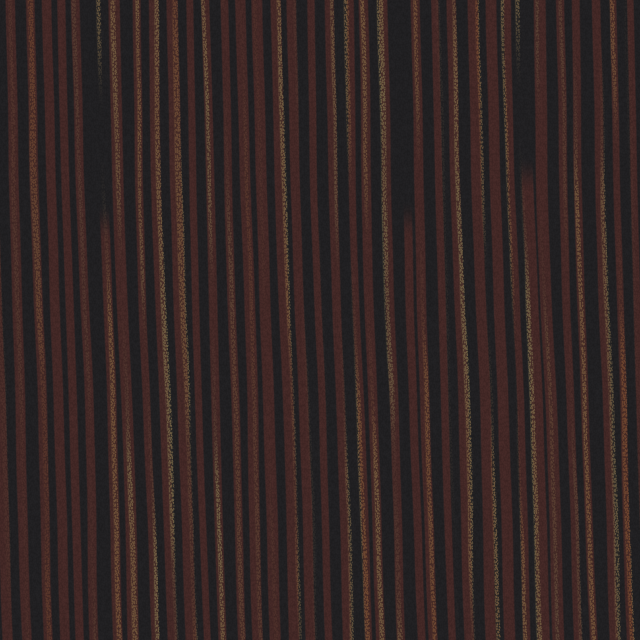
Reproduce this texture procedurally as a WebGL 1 fragment shader.

```glsl
precision highp float;
// Dark wallpaper of leaning, hand-drawn maroon stripes with grainy gold lines.
uniform vec2 u_resolution;

const float STRIPES = 36.0;
const float LEAN = 0.028;
const vec3 CHARCOAL = vec3(0.125, 0.122, 0.130);
const vec3 MAROON = vec3(0.258, 0.153, 0.145);
const vec3 COPPER = vec3(0.43, 0.27, 0.18);
const vec3 OLIVE_GOLD = vec3(0.43, 0.37, 0.26);

float hash(float n) {
  return fract(sin(n * 12.9898 + 4.137) * 43758.547);
}

vec2 hash2(vec2 p) {
  vec2 q = vec2(dot(p, vec2(127.1, 311.7)), dot(p, vec2(269.5, 183.3)));
  return fract(sin(q) * 43758.547);
}

// Distance to the nearest scattered point.
float cellular(vec2 p) {
  vec2 cell = floor(p);
  float nearest = 2.0;
  for (int j = -1; j <= 1; j++) {
    for (int i = -1; i <= 1; i++) {
      vec2 c = cell + vec2(float(i), float(j));
      nearest = min(nearest, length(c + hash2(c) - p));
    }
  }
  return nearest;
}

// Layered sines, roughly -1 to 1.
float sway(float y, float seed) {
  float phase = seed * 6.2832;
  return 0.6 * sin(y * 5.0 + phase) + 0.3 * sin(y * 11.0 + phase * 3.0)
       + 0.1 * sin(y * 29.0 + phase * 7.0);
}

// Soft-edged band around a centre line.
float band(float x, float centre, float halfWidth, float soft) {
  return 1.0 - smoothstep(halfWidth - soft, halfWidth + soft, abs(x - centre));
}

float stripeCentre(float id, float y) {
  float jitter = 0.45 * (hash(id) - 0.5);
  return (id + 0.5 + jitter) / STRIPES + 0.0014 * sway(y, hash(id + 71.0));
}

// Maroon coverage; a few stripes fade in partway down.
float maroonStripe(float x, float y, float id, float soft) {
  float halfWidth = mix(0.0052, 0.0095, hash(id + 13.0));
  float start = mix(0.55, 0.85, hash(id + 29.0));
  float partial = step(0.92, hash(id + 37.0));
  float fade = 1.0 - partial * smoothstep(start - 0.03, start + 0.03, y);
  return fade * band(x, stripeCentre(id, y), halfWidth, soft);
}

// Gold coverage; the line drifts across its stripe and wears thin in places.
float goldLine(float x, float y, float id, float soft) {
  float drift = 0.006 * (hash(id + 43.0) - 0.5 + 0.6 * (0.5 - y));
  float side = 0.014 * (hash(id + 51.0) - 0.5);
  float centre = stripeCentre(id, y) + side + drift
               + 0.0012 * sway(y * 1.7, hash(id + 59.0));
  float wear = sway(y * 0.9, hash(id + 67.0));
  float halfWidth = mix(0.0022, 0.0044, hash(id + 83.0)) * (1.0 + 0.3 * wear);
  float strength = smoothstep(0.08, 0.5, hash(id + 97.0))
                 * smoothstep(-0.95, 0.15, wear);
  return strength * band(x, centre, halfWidth, soft);
}

void main() {
  vec2 uv = gl_FragCoord.xy / u_resolution;
  float pixel = 1.0 / u_resolution.x;

  // Shared lean to the right going down, with a slow wobble.
  float x = uv.x - LEAN * (1.0 - uv.y) - 0.0018 * sway(uv.y, 0.2);
  x += 0.0012 * sin(uv.x * 19.0 + uv.y * 6.0);

  // Fine grain roughens edges and breaks up the gold.
  float grain = cellular(uv * vec2(330.0, 270.0));
  float fleck = smoothstep(0.75, 0.15, grain);
  float mottle = cellular(uv * vec2(150.0, 110.0) + 31.0) - 0.45;
  float roughX = x + 0.0016 * (grain - 0.45);

  float maroon = 0.0;
  float gold = 0.0;
  float warmth = 0.0;
  float soft = max(0.0016, pixel);
  float home = floor(x * STRIPES);
  for (int i = -1; i <= 1; i++) {
    float id = home + float(i);
    maroon = max(maroon, maroonStripe(x, uv.y, id, soft));
    float line = goldLine(roughX, uv.y, id, soft);
    float hue = clamp(hash(id + 103.0) + 0.3 * sway(uv.y, hash(id + 109.0)), 0.0, 1.0);
    warmth = mix(warmth, hue, step(gold, line));
    gold = max(gold, line);
  }

  // Ground, stripes, then speckled metallic lines.
  vec3 color = mix(CHARCOAL, MAROON, maroon);
  color *= 1.0 + 0.12 * mottle + 0.10 * (fleck - 0.5);
  vec3 metal = mix(OLIVE_GOLD, COPPER, warmth * (0.35 + 0.65 * maroon));
  color = mix(color, metal, gold * mix(0.18, 0.95, fleck));
  gl_FragColor = vec4(color, 1.0);
}
```
